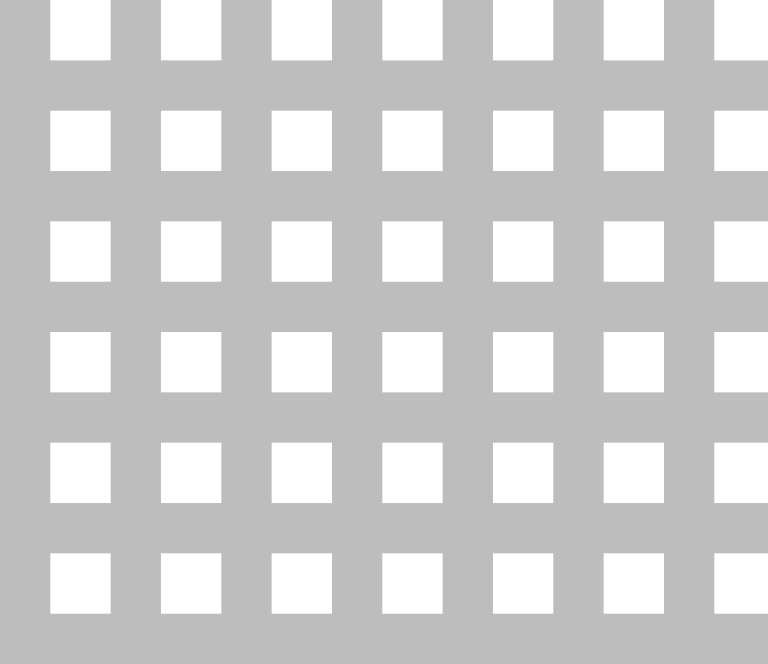
A Shadertoy shader for this pattern:

```glsl
const float ROWS = 6.0;                  // repeats over the canvas height
const float BAR_WIDTH = 5.0 / 11.0;      // grey bar, as a share of one repeat
const vec3 BAR_COLOUR = vec3(0.741);
const vec3 SQUARE_COLOUR = vec3(1.0);

// Antialiased coverage of a centred square, separable per axis
float squareCoverage(vec2 p, float halfSize, float pixel) {
    vec2 inside = clamp((halfSize - abs(p)) / pixel + 0.5, 0.0, 1.0);
    return inside.x * inside.y;
}

void mainImage(out vec4 fragColor, in vec2 fragCoord) {
    float pixel = ROWS / iResolution.y;
    vec2 grid = fragCoord * pixel;

    // Each repeat has bars on its left and bottom, a square in the rest
    float halfSize = 0.5 * (1.0 - BAR_WIDTH);
    float squareCentre = 1.0 - halfSize;
    vec2 local = fract(grid - squareCentre + 0.5) - 0.5;

    float square = squareCoverage(local, halfSize, pixel);
    fragColor = vec4(mix(BAR_COLOUR, SQUARE_COLOUR, square), 1.0);
}
```
